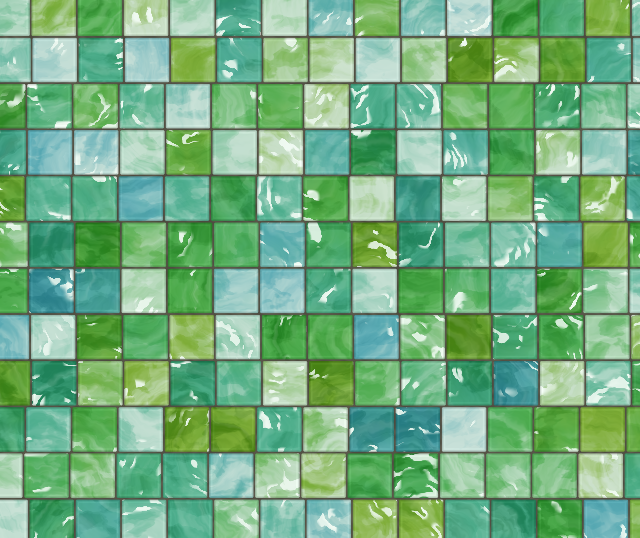
A Shadertoy shader for this pattern:

```glsl
// Glazed glass mosaic: square tiles in rows with a small sideways shift each.
// Every tile hashes its own hue and tone, then layers curved bands, hard-edged
// cloudy patches and white glints from value noise, framed by thin dark grout.

#define ROWS 11.65          // tile pitches per canvas height
#define ORIGIN vec2(-0.6, 0.15)
#define ROW_SHIFT 0.2       // spread of the sideways row shift, in tiles
#define GROUT 0.018         // half width of a joint, in tiles
#define CORNER 0.035        // tile corner radius, in tiles
#define BAND_DEPTH 0.55     // tone change along the curved bands
#define PATCH_DEPTH 0.13    // tone change of the cloudy patches
#define GLINT 0.85          // strength of the white reflections
#define GROUT_COLOR vec3(0.33, 0.32, 0.27)
#define PALE vec3(0.83, 0.90, 0.86)

float hash(vec2 p) {
    return fract(sin(dot(p, vec2(127.1, 311.7))) * 43758.5453);
}

float noise(vec2 p) {
    vec2 i = floor(p), f = fract(p);
    f = f * f * (3.0 - 2.0 * f);
    return mix(mix(hash(i), hash(i + vec2(1, 0)), f.x),
               mix(hash(i + vec2(0, 1)), hash(i + vec2(1, 1)), f.x), f.y);
}

float fbm(vec2 p) {
    float sum = 0.0, amp = 0.533;
    for (int i = 0; i < 4; i++) {
        sum += amp * noise(p);
        p = mat2(1.6, 1.2, -1.2, 1.6) * p + 3.7;
        amp *= 0.5;
    }
    return sum;
}

// Hue runs lime, green, sea, aqua; tone runs deep, full, pale.
vec3 glassColor(float hue, float tone) {
    vec3 lime = vec3(0.50, 0.68, 0.22), green = vec3(0.30, 0.67, 0.30);
    vec3 sea = vec3(0.30, 0.68, 0.55), aqua = vec3(0.34, 0.66, 0.70);
    float h = clamp(hue, 0.0, 1.0) * 3.0;
    vec3 base = mix(lime, green, smoothstep(0.0, 1.0, h));
    base = mix(base, sea, smoothstep(1.0, 2.0, h));
    base = mix(base, aqua, smoothstep(2.0, 3.0, h));
    vec3 deep = pow(base, vec3(1.75));
    vec3 color = mix(deep, base, smoothstep(-0.1, 0.42, tone));
    return mix(color, PALE, 0.88 * smoothstep(0.35, 1.05, tone));
}

vec3 tileGlass(vec2 local, vec2 id, float pixel) {
    vec2 seed = 40.0 * vec2(hash(id + 1.3), hash(id + 7.9));
    float hue = hash(id + 17.1);
    float tone = mix(0.06, 0.92, hash(id + 29.7));

    // Curved flow coordinates around a centre outside the tile
    float angle = 6.2832 * hash(id + 41.3);
    vec2 dir = vec2(cos(angle), sin(angle));
    vec2 arm = local - dir * mix(0.7, 1.3, hash(id + 53.9));
    float warp = fbm(local * 2.2 + seed) - 0.5;
    vec2 flow = vec2(length(arm) + 0.4 * warp, dot(arm, vec2(-dir.y, dir.x)) + 0.5 * warp);

    // Soft bands and fine brush streaks
    float bands = fbm(flow * vec2(6.0, 1.1) + seed) - 0.5;
    float streaks = noise(flow * vec2(24.0, 1.8) + seed.yx) - 0.5;
    float swirl = mix(0.35, 1.0, hash(id + 67.3));
    tone += swirl * (BAND_DEPTH * bands + 0.10 * streaks);

    // Cloudy patches with crisp borders
    float cloud = fbm(local * vec2(2.0, 3.2) + 0.8 * warp + seed.yx);
    float soft = 0.015 + pixel;
    tone += PATCH_DEPTH * (smoothstep(0.53 - soft, 0.53 + soft, cloud) - 0.5);
    tone += 0.07 * (smoothstep(0.42 - soft, 0.42 + soft, cloud) - 0.5);
    tone += 0.08 * (local.x - local.y);
    vec3 color = glassColor(hue + 0.12 * warp, tone);

    // Broken reflections along the flow, confined to a few spots
    float spot = smoothstep(0.57, 0.73, noise(local * 2.6 + seed + 11.0));
    float sliver = noise(flow * vec2(13.0, 4.0) + seed + 5.0);
    sliver = smoothstep(0.61, 0.67 + pixel, sliver + 0.16 * (cloud - 0.5));
    float sheen = 0.14 * smoothstep(0.45, 0.9, noise(flow * vec2(7.0, 0.9) + seed.yx));
    float shine = sheen + GLINT * spot * sliver * step(0.3, hash(id + 83.1));
    return mix(color, vec3(0.94, 0.98, 0.95), clamp(shine, 0.0, 1.0));
}

void mainImage(out vec4 fragColor, in vec2 fragCoord) {
    float pixel = ROWS / iResolution.y;
    vec2 grid = fragCoord * pixel + ORIGIN;
    float row = floor(grid.y);
    grid.x += ROW_SHIFT * (hash(vec2(row, 3.1)) - 0.5);
    vec2 id = floor(grid);
    vec2 local = fract(grid) - 0.5;

    // Rounded square, negative inside the glass
    vec2 q = abs(local) - (0.5 - GROUT - CORNER);
    float edge = length(max(q, 0.0)) + min(max(q.x, q.y), 0.0) - CORNER;

    // Slightly darker rim, with a thin light bevel inside it
    vec3 glass = tileGlass(local, id, pixel);
    glass *= mix(0.84, 1.0, smoothstep(0.0, 0.05, -edge));
    glass += 0.035 * smoothstep(0.03, 0.0, abs(edge + 0.06));

    float cover = smoothstep(0.5 * pixel, -0.5 * pixel, edge);
    vec3 grout = GROUT_COLOR * (0.9 + 0.2 * noise(grid * 9.0));
    fragColor = vec4(mix(grout, glass, cover), 1.0);
}
```
